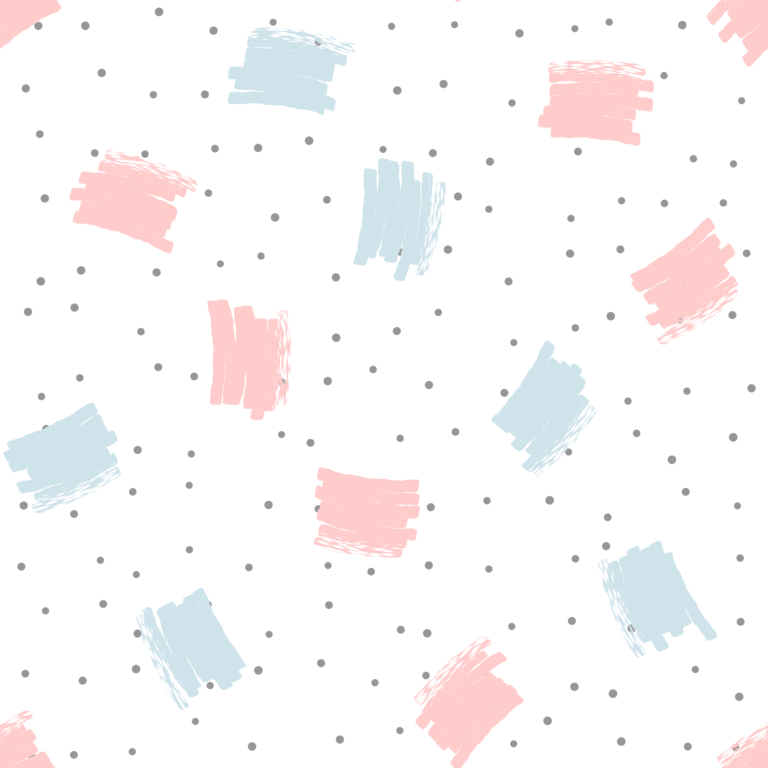
Write a WebGL 2 fragment shader that draws this pattern.

```glsl
#version 300 es
precision highp float;
// Seamless print: pink and pale blue dry-brush scribbles over scattered grey dots.
// Scribbles sit on a wrapped 13-point lattice, each a stack of staggered strokes
// with one side frayed by cellular noise; dots sit on a jittered wrapping grid.

uniform vec2 u_resolution;
out vec4 fragColor;

vec2 hash2(vec2 p) {
    vec3 q = fract(p.xyx * vec3(0.1031, 0.1030, 0.0973));
    q += dot(q, q.yzx + 33.33);
    return fract((q.xx + q.yz) * q.zy);
}

// Distance to the nearest scattered cell point
float cellular(vec2 p) {
    vec2 cell = floor(p);
    float nearest = 2.0;
    for (int y = -1; y <= 1; y++)
        for (int x = -1; x <= 1; x++) {
            vec2 id = cell + vec2(x, y);
            nearest = min(nearest, length(id + hash2(id + 71.0) - p));
        }
    return nearest;
}

// Signed distance to the dots; cell ids wrap at the canvas edge
float dots(vec2 uv) {
    const float count = 13.0;
    vec2 p = uv * count;
    float d = 1.0;
    for (int y = -1; y <= 1; y++)
        for (int x = -1; x <= 1; x++) {
            vec2 cell = floor(p) + vec2(x, y);
            vec2 rnd = hash2(mod(cell, count) + 5.0);
            vec2 center = cell + 0.2 + 0.6 * rnd;
            float radius = 0.0045 + 0.0011 * fract(rnd.x * 17.0);
            d = min(d, length(p - center) / count - radius);
        }
    return d;
}

// Signed distance to one scribble, strokes running along x
float scribble(vec2 p, float seed) {
    p.y += 1.4 * p.x * p.x;
    float dry = smoothstep(0.012, 0.046, p.y);
    float d = 1.0;
    for (int i = 0; i < 7; i++) {
        float row = float(i) - 3.0;
        vec2 a = hash2(vec2(float(i) + 3.0, seed * 7.0 + 11.0));
        vec2 b = hash2(vec2(seed * 5.0 + 23.0, float(i) + 41.0));
        // Stagger, tilt and waver each stroke
        vec2 q = p - vec2(0.026 * (a.x - 0.5) + 0.002 * row, 0.0145 * row);
        q.y -= 0.13 * (a.y - 0.5) * q.x;
        q.y += 0.0006 * sin(q.x * 170.0 + 6.3 * b.x) + 0.0003 * sin(q.x * 430.0 + 6.3 * b.y);
        // Blunt, softly rounded ends
        vec2 extent = vec2(0.057 + 0.012 * b.x, 0.0077 + 0.001 * b.y - 0.0015 * dry);
        vec2 e = abs(q) - extent + 0.004;
        d = min(d, length(max(e, 0.0)) + min(max(e.x, e.y), 0.0) - 0.004);
    }
    // Bristle gaps stretched along the stroke
    float fray = cellular(p * vec2(55.0, 260.0) + seed * 19.0 + 100.0);
    return max(d, (0.44 * dry - fray) / 220.0 - 0.002 * (1.0 - dry));
}

void main() {
    vec2 uv = gl_FragCoord.xy / u_resolution;
    float soft = 0.9 / min(u_resolution.x, u_resolution.y);

    vec3 white = vec3(1.0);
    vec3 grey = vec3(0.59);
    vec3 pink = vec3(1.0, 0.8, 0.8);
    vec3 blue = vec3(0.81, 0.89, 0.92);

    vec3 color = mix(grey, white, smoothstep(-soft, soft, dots(uv)));

    // Scribbles, alternating in colour and turned at random
    for (int i = 0; i < 13; i++) {
        float n = float(i);
        vec2 rnd = hash2(vec2(n + 2.0, n * 3.0 + 8.0));
        vec2 center = vec2(n, 5.0 * n) / 13.0 + 0.05 * (rnd - 0.5);
        vec2 p = fract(uv - center + 0.5) - 0.5;
        if (dot(p, p) > 0.015) continue;
        float angle = 2.4 * n + 1.5 * rnd.x;
        float c = cos(angle), s = sin(angle);
        float d = scribble(mat2(c, -s, s, c) * p, n);
        vec3 paint = i % 2 == 0 ? pink : blue;
        color = mix(paint, color, smoothstep(-soft, soft, d));
    }
    fragColor = vec4(color, 1.0);
}
```
